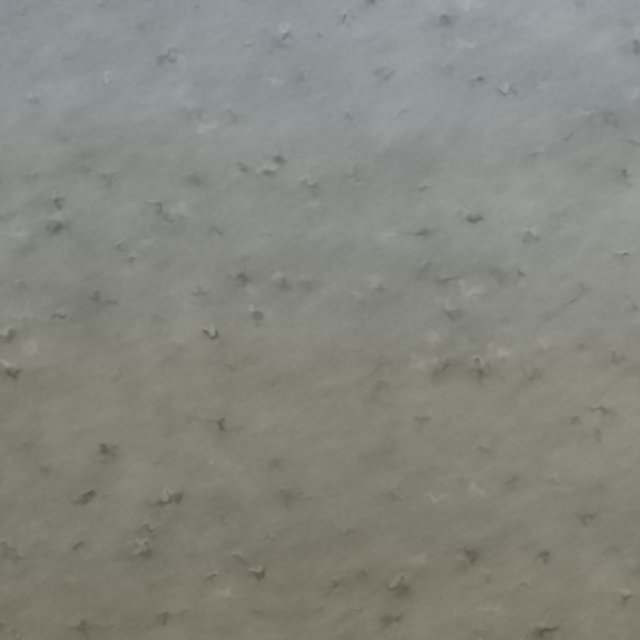
Reproduce this texture procedurally as a Shadertoy shader.

```glsl
const vec3 SAND_LOW = vec3(0.482, 0.470, 0.408);
const vec3 SAND_MID = vec3(0.526, 0.527, 0.487);
const vec3 SKY_TINT = vec3(0.570, 0.600, 0.612);
const float SIDE_LIGHT = 0.032;     // brightening from left to right
const float STREAK_ANGLE = 0.42;
const float MOTTLE_AMOUNT = 0.020;
const float STREAK_AMOUNT = 0.016;
const float GRAIN_AMOUNT = 0.009;
const float PIT_CELLS = 15.0;
const float PIT_DENSITY = 0.72;
const float PIT_DARKNESS = 0.150;
const float RIM_LIGHT = 0.120;

vec3 hash3(vec2 cell) {
    vec3 h = fract(cell.xyx * vec3(0.1031, 0.1030, 0.0973));
    h += dot(h, h.yxz + 33.33);
    return fract((h.xxy + h.yzz) * h.zyx);
}

// Cellular noise: soft bumps of random sign, one in each cell
float bumps(vec2 p) {
    vec2 cell = floor(p);
    float sum = 0.0;
    for (int y = -1; y <= 1; y++)
    for (int x = -1; x <= 1; x++) {
        vec2 c = cell + vec2(x, y);
        vec3 h = hash3(c + 71.0);
        vec2 d = p - c - h.xy;
        float k = max(1.0 - dot(d, d), 0.0);
        sum += (h.z * 2.0 - 1.0) * k * k * k;
    }
    return sum;
}

float softSpot(vec2 d, vec2 radius) {
    d /= radius;
    return exp(-dot(d, d));
}

// Small dents: a dark core in a faint hollow, with a lit upper rim
float pits(vec2 uv) {
    vec2 p = uv * PIT_CELLS;
    vec2 cell = floor(p);
    p += 0.15 * vec2(bumps(uv * 85.0), bumps(uv * 85.0 + 40.0));
    float sum = 0.0;
    for (int y = -1; y <= 1; y++)
    for (int x = -1; x <= 1; x++) {
        vec2 c = cell + vec2(x, y);
        vec3 place = hash3(c + 11.0);
        vec3 look = hash3(c + 307.0);
        if (place.z > PIT_DENSITY) continue;
        vec2 d = p - c - place.xy;
        d.y -= d.x * (look.x - 0.4) * 0.6;
        float size = mix(0.10, 0.20, look.y);
        float strength = mix(0.25, 1.0, look.z * look.z);
        float core = softSpot(d, size * vec2(1.0, 0.65));
        float hollow = softSpot(d + vec2(0.05, 0.04), size * vec2(2.2, 1.5));
        vec2 rimShift = vec2((look.x - 0.7) * 0.25, size * 1.05);
        float rim = softSpot(d - rimShift, size * vec2(1.0, 0.5));
        float lit = fract(look.x * 7.0 + look.z * 3.0);
        sum -= PIT_DARKNESS * strength * (0.68 * core + 0.32 * hollow);
        sum += RIM_LIGHT * strength * lit * rim;
        // Some raised grains catch light without a shadow
        vec2 glint = p - c - fract(place.yx + 0.5);
        sum += 0.06 * smoothstep(0.5, 1.0, look.y) * softSpot(glint, vec2(0.22, 0.13));
    }
    return sum;
}

void mainImage(out vec4 fragColor, in vec2 fragCoord) {
    vec2 uv = fragCoord / iResolution.xy;

    // Wet sheen fading downward into sand
    float height = uv.y + 0.04 * bumps(uv * 3.0) + 0.012 * sin(uv.x * 7.0 + uv.y * 4.0);
    vec3 color = mix(SAND_LOW, SAND_MID, smoothstep(-0.15, 0.62, height));
    color = mix(color, SKY_TINT, smoothstep(0.36, 1.08, height));
    color += SIDE_LIGHT * (uv.x - 0.5);

    // Broad mottling and slanted streaks
    float ca = cos(STREAK_ANGLE), sa = sin(STREAK_ANGLE);
    vec2 along = vec2(ca * uv.x + sa * uv.y, ca * uv.y - sa * uv.x);
    float shade = MOTTLE_AMOUNT * (bumps(along * vec2(6.0, 11.0))
                                 + 0.9 * bumps(along * vec2(15.0, 24.0) + 9.0));
    shade += STREAK_AMOUNT * bumps(along * vec2(28.0, 60.0) + 23.0);

    // Fine surface grain
    shade += GRAIN_AMOUNT * bumps(along * vec2(75.0, 150.0) + 5.0);
    shade += GRAIN_AMOUNT * bumps(uv * 190.0 + 3.0);

    shade += pits(uv);
    fragColor = vec4(clamp(color + shade, 0.0, 1.0), 1.0);
}
```
